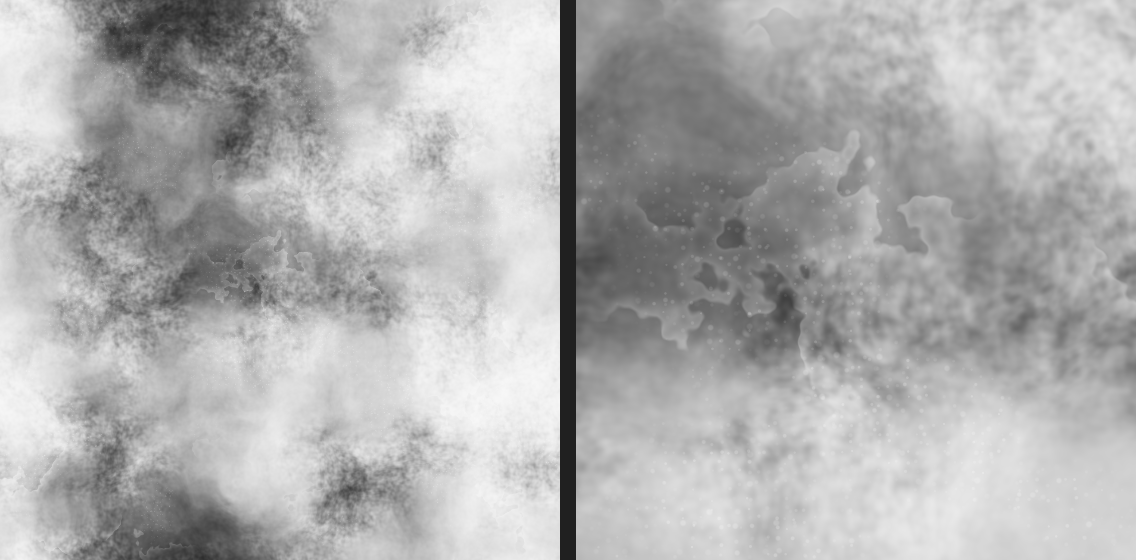
Left: the whole. Right: its middle third, enlarged.
Reproduce this texture procedurally as a three.js fragment shader.

```glsl
varying vec2 vUv;

const float TAU = 6.2831853;
const vec2 DARK_CENTRE = vec2(0.39, 0.92); // middle of the darkest bank
const vec3 BANK_WEIGHTS = vec3(0.6, 0.52, 0.36); // across, up, and their product
const float CLOUD_CELLS = 3.0;
const float CLOUD_AMOUNT = 0.48;
const vec2 CLOUD_GAIN = vec2(0.54, 0.67);  // smooth patches, rough patches
const float WARP = 0.011;
const float GRAIN_CELLS = 72.0;
const vec2 GRAIN_AMOUNT = vec2(0.025, 0.13); // smooth patches, rough patches
const float LIP_AMOUNT = 0.6;              // crisp billow edges
const float LIP_WIDTH = 0.09;
const float SPATTER_AMOUNT = 0.32;
const float SPATTER_CELLS = 120.0;
const float INK_DEPTH = 0.95;
const float INK_BIAS = -1.2;
const float INK_CONTRAST = 1.15;
const vec3 PAPER = vec3(0.98);

float hash(vec2 p, float seed) {
  p += vec2(37.7, 91.3) * seed;
  vec3 q = fract(p.xyx * 0.1031);
  q += dot(q, q.yzx + 33.33);
  return fract((q.x + q.y) * q.z);
}

float slope(vec2 cell, vec2 offset, float cells, float seed) {
  float angle = TAU * hash(floor(mod(cell + 0.5, cells)), seed);
  return dot(vec2(cos(angle), sin(angle)), offset);
}

// Wrapping gradient noise, scaled to a standard deviation near one
float gradientNoise(vec2 uv, float cells, float seed) {
  vec2 p = uv * cells + vec2(0.37, 0.71) * seed;
  vec2 c = floor(p);
  vec2 f = p - c;
  vec2 w = f * f * f * (f * (f * 6.0 - 15.0) + 10.0);
  vec2 e = vec2(1.0, 0.0);
  float low = mix(slope(c, f, cells, seed), slope(c + e, f - e, cells, seed), w.x);
  float high = mix(slope(c + e.yx, f - e.yx, cells, seed), slope(c + 1.0, f - 1.0, cells, seed), w.x);
  return 4.6 * mix(low, high, w.y);
}

float fbm(vec2 uv, float cells, int octaves, float gain, float seed) {
  float sum = 0.0;
  float amount = 1.0;
  for (int i = 0; i < 8; i++) {
    if (i >= octaves) break;
    sum += amount * gradientNoise(uv, cells, seed + float(i));
    amount *= gain;
    cells *= 2.0;
  }
  return sum;
}

// Broad dark bank, periodic in both directions
float darkBank(vec2 uv) {
  vec2 wave = cos(TAU * (uv - DARK_CENTRE));
  return dot(BANK_WEIGHTS, vec3(wave, wave.x * wave.y));
}

// Sharp on one side of a contour, fading away on the other
float billowLip(vec2 uv) {
  float front = fbm(uv, 4.0, 6, 0.58, 31.0);
  float shown = smoothstep(0.4, 1.5, fbm(uv, 5.0, 2, 0.5, 41.0));
  return shown * smoothstep(-LIP_WIDTH, LIP_WIDTH, front) * exp(-2.0 * max(front, 0.0));
}

// Clusters of tiny soft round drops in two sizes
float spatter(vec2 uv) {
  float drops = 0.0;
  for (int i = 0; i < 2; i++) {
    float seed = 51.0 + float(i);
    float cells = SPATTER_CELLS * (1.0 + 0.5 * float(i));
    vec2 p = uv * cells;
    vec2 id = floor(mod(floor(p) + 0.5, cells));
    vec2 centre = 0.3 + 0.4 * vec2(hash(id, seed), hash(id, seed + 3.0));
    float radius = mix(0.15, 0.3, hash(id, seed + 6.0));
    float strength = max(0.0, 2.0 * hash(id, seed + 9.0) - 1.0);
    float d = length(fract(p) - centre);
    drops += strength * (1.0 - smoothstep(radius * 0.4, radius, d));
  }
  return drops * smoothstep(0.5, 1.8, fbm(uv, 5.0, 5, 0.6, 71.0));
}

void main() {
  vec2 bend = vec2(fbm(vUv, 5.0, 3, 0.5, 1.0), fbm(vUv, 5.0, 3, 0.5, 11.0));
  vec2 uv = vUv + WARP * bend;

  // Cloud body, rougher in some patches than in others
  float rough = smoothstep(-1.2, 1.4, fbm(vUv, 4.0, 4, 0.55, 81.0));
  float gain = mix(CLOUD_GAIN.x, CLOUD_GAIN.y, rough);
  float smoke = darkBank(uv) + CLOUD_AMOUNT * fbm(uv, CLOUD_CELLS, 7, gain, 21.0);

  // Even, undistorted grain
  smoke += mix(GRAIN_AMOUNT.x, GRAIN_AMOUNT.y, rough) * fbm(vUv, GRAIN_CELLS, 2, 0.8, 61.0);

  // Edges and drops
  smoke -= LIP_AMOUNT * (billowLip(vUv) - 0.08);
  smoke -= SPATTER_AMOUNT * spatter(vUv);

  // Soft tone curve: long pale range, short dark range
  float ink = INK_DEPTH / (1.0 + exp(-(INK_BIAS + INK_CONTRAST * smoke)));
  gl_FragColor = vec4(PAPER * (1.0 - ink), 1.0);
}
```
